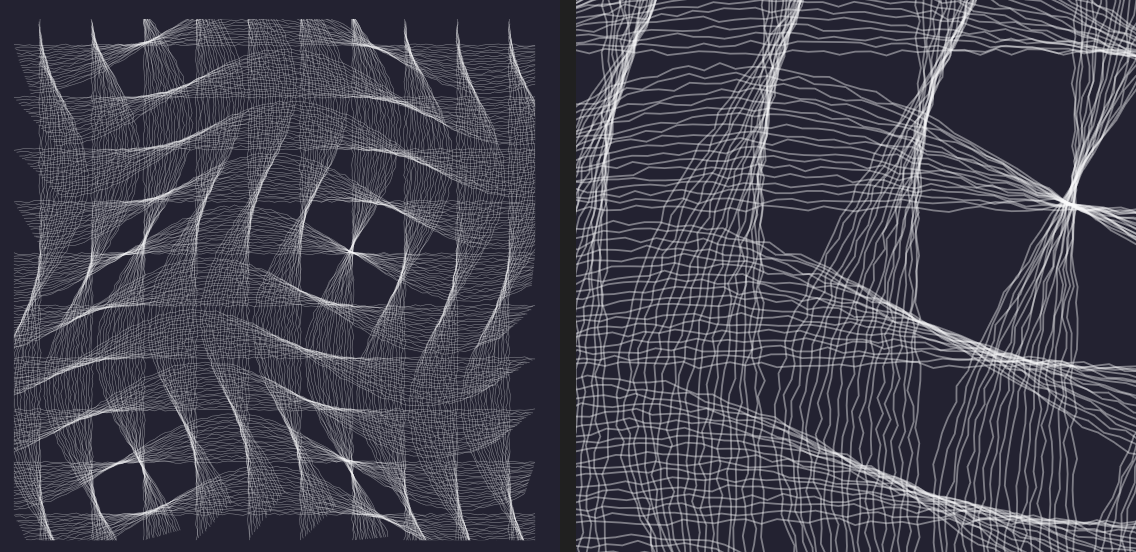
Left, the full canvas; right, a detail of the centre.
This pattern is drawn by a WebGL 2 fragment shader. Its source:

```glsl
#version 300 es
precision highp float;
// Two crossing sets of ten bands, each a fan of shaky fine threads swept along a wave.

uniform vec2 u_resolution;
out vec4 outColor;

const vec3 BACKGROUND = vec3(0.137, 0.135, 0.192);
const vec3 THREAD_COLOR = vec3(0.985, 0.985, 0.99);

// Field placement in units of the canvas height; lengths below are in field units.
const vec2 FIELD_TOP_LEFT = vec2(0.0251, 0.0344);
const float FIELD_SIZE = 0.9444;

const float BANDS = 10.0;           // bands in each direction
const int THREADS = 18;             // threads in each band
const float SWING = 0.0915;         // displacement of the last thread
const float WAVE = 7.14;            // radians across the field
const float THREAD_WIDTH = 0.00115;
const float THREAD_ALPHA = 0.42;
const float SHAKE = 0.0023;         // largest random offset of a node
const float NODES = 100.0;          // nodes along a thread
const float HALF_PI = 1.570796;

// Integer hash of a node on a thread, from -1 to 1.
float nodeHash(int node, int thread) {
    uint h = uint(node + 4096) * 1597334677u ^ uint(thread + 1) * 3812015801u;
    h = (h ^ (h >> 16)) * 2246822519u;
    h = (h ^ (h >> 13)) * 3266489917u;
    h ^= h >> 16;
    return float(h >> 8) / 8388608.0 - 1.0;
}

// Share of a pixel that a thin line covers at distance d from its centre.
float lineCoverage(float d, float pixel) {
    float halfWidth = 0.5 * THREAD_WIDTH;
    float overlap = min(d + halfWidth, 0.5 * pixel) - max(d - halfWidth, -0.5 * pixel);
    return max(overlap, 0.0) / pixel;
}

// Soft inside test for the range 0 to 1.
float insideUnit(float v, float pixel) {
    return clamp(min(v, 1.0 - v) / pixel + 0.5, 0.0, 1.0);
}

// Light let through by one set of bands; p.x runs along the threads, p.y across.
float bandTransmission(vec2 p, float phase, int family, float pixel) {
    float transmission = 1.0;
    float nearest = floor(p.y * BANDS);
    for (int b = -1; b <= 1; b++) {
        float band = nearest + float(b);
        if (band < 0.0 || band >= BANDS) continue;
        float base = (band + 0.5) / BANDS;
        float shift = SWING * sin(WAVE * base + HALF_PI - phase);

        for (int i = 0; i < THREADS; i++) {
            float spread = float(i) / float(THREADS - 1);
            float s = p.x - spread * shift;
            float angle = WAVE * s + phase;
            float curve = base + spread * SWING * sin(angle);
            if (abs(p.y - curve) > 2.0 * SHAKE + 2.0 * pixel) continue;

            // Straight segments between shaken nodes
            int thread = (family * int(BANDS) + int(band)) * THREADS + i;
            float cell = floor(s * NODES);
            float from = nodeHash(int(cell), thread);
            float to = nodeHash(int(cell) + 1, thread);
            curve += SHAKE * mix(from, to, s * NODES - cell);

            float slope = spread * SWING * WAVE * cos(angle) + SHAKE * NODES * (to - from);
            float d = abs(p.y - curve) * inversesqrt(1.0 + slope * slope);
            float cover = lineCoverage(d, pixel) * insideUnit(s, pixel);
            transmission *= 1.0 - THREAD_ALPHA * cover;
        }
    }
    return transmission;
}

void main() {
    // Field coordinates with y pointing down
    vec2 canvas = vec2(gl_FragCoord.x, u_resolution.y - gl_FragCoord.y) / u_resolution.y;
    vec2 p = (canvas - FIELD_TOP_LEFT) / FIELD_SIZE;
    float pixel = 1.0 / (u_resolution.y * FIELD_SIZE);

    // Horizontal threads follow a cosine, vertical ones a sine
    float transmission = bandTransmission(p, HALF_PI, 0, pixel)
                       * bandTransmission(p.yx, 0.0, 1, pixel);

    // Crop to the square field
    float crop = insideUnit(p.x, pixel) * insideUnit(p.y, pixel);
    outColor = vec4(mix(BACKGROUND, THREAD_COLOR, (1.0 - transmission) * crop), 1.0);
}
```
